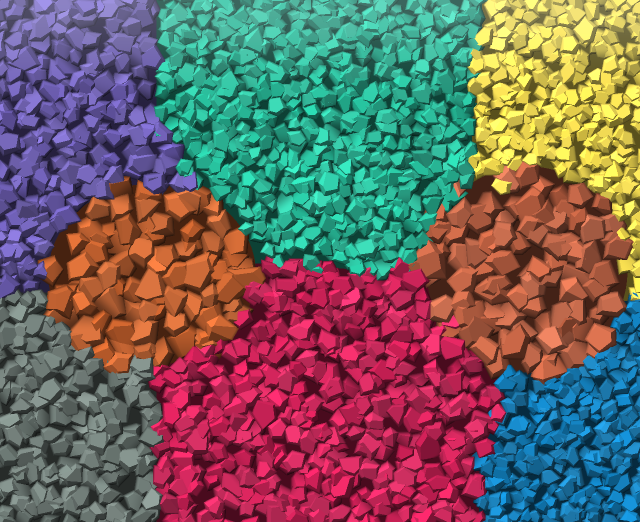
A WebGL 1 fragment shader for this texture:

```glsl
precision highp float;
uniform vec2 u_resolution;

// Scene units: the canvas is 6.28 high, with y pointing down.
const float SCENE_HEIGHT = 6.28;
const float SMALL_CELL = 0.205;
const float MEDIUM_CELL = 0.25;
const float LARGE_CELL = 0.33;
const float STRAY_CHANCE = 0.025;
const vec3 LIGHT = vec3(-0.36, -0.55, 0.76);

const vec3 PURPLE = vec3(0.41, 0.35, 0.68);
const vec3 GREEN = vec3(0.14, 0.71, 0.58);
const vec3 YELLOW = vec3(0.97, 0.87, 0.30);
const vec3 ORANGE = vec3(0.76, 0.37, 0.17);
const vec3 BROWN = vec3(0.73, 0.37, 0.25);
const vec3 GREY = vec3(0.42, 0.47, 0.45);
const vec3 CRIMSON = vec3(0.79, 0.12, 0.33);
const vec3 BLUE = vec3(0.06, 0.47, 0.70);

float hash(vec2 p) {
  vec3 v = fract(vec3(p.xyx) * 0.1031);
  v += dot(v, v.yzx + 33.33);
  return fract((v.x + v.y) * v.z);
}

vec2 hash2(vec2 p) {
  return vec2(hash(p + 17.3), hash(p + 61.7));
}

// Heap colour in rgb, grain size class in a: 0 small, 1 medium, 2 large.
vec4 heapAt(vec2 p) {
  if (length((p - vec2(1.83, 3.30)) / vec2(1.25, 1.09)) < 1.0) return vec4(ORANGE, 2.0);
  if (length((p - vec2(6.34, 3.24)) / vec2(1.21, 1.24)) < 1.0) return vec4(BROWN, 2.0);

  float seam = 3.52 - 0.35 * smoothstep(1.6, 3.0, p.x)
             + 0.10 * smoothstep(3.2, 4.8, p.x) + 0.35 * smoothstep(5.4, 6.6, p.x);
  if (p.y < seam) {
    float left = 1.88 + 0.75 * smoothstep(1.3, 2.9, p.y);
    float right = 5.80 - 0.12 * smoothstep(0.3, 1.6, p.y);
    if (p.x < left) return vec4(PURPLE, 1.0);
    return p.x < right ? vec4(GREEN, 0.0) : vec4(YELLOW, 0.0);
  }
  float bulge = p.y - 4.8;
  if (p.x < 1.88) return vec4(GREY, 1.0);
  return p.x < 5.76 + 0.32 * exp(-5.0 * bulge * bulge) ? vec4(CRIMSON, 1.0) : vec4(BLUE, 0.0);
}

// Adds a grid of faceted stones; the highest surface wins (rgb colour, a height).
void addStones(vec2 p, float cell, float seed, float sizeClass, inout vec4 surface) {
  vec2 grid = p / cell + seed * 0.37;
  for (int j = -1; j <= 1; j++) {
    for (int i = -1; i <= 1; i++) {
      vec2 id = floor(grid) + vec2(float(i), float(j));
      vec2 key = id + seed * 71.0 + 100.0;
      vec2 d = grid - id - mix(vec2(0.15), vec2(0.85), hash2(key));
      if (dot(d, d) > 1.2) continue;

      vec2 centre = p - d * cell;
      float reach = hash(key + 5.1) < STRAY_CHANCE ? 0.8 : 0.14;
      vec4 heap = heapAt(centre + (hash2(key + 9.4) - 0.5) * reach);
      if (abs(heap.a - sizeClass) > 0.5) continue;

      // Sloping sides cut a tilted top face.
      float turn = hash(key + 2.6) * 6.283;
      float radius = mix(0.50, 0.70, hash(key + 3.8));
      vec2 tilt = (hash2(key + 8.2) - 0.5) * 1.1;
      float height = 0.30 + dot(d, tilt);
      float rim = 1.0;
      vec3 normal = vec3(-tilt, 1.0);
      for (int k = 0; k < 5; k++) {
        float n = float(k);
        float angle = turn + n * 1.2566 + 0.7 * hash(key + n * 3.7 + 0.4);
        vec2 side = vec2(cos(angle), sin(angle));
        float inset = radius * mix(0.60, 1.0, hash(key + n * 5.3 + 1.9)) - dot(d, side);
        float slope = mix(0.9, 2.6, hash(key + n * 2.9 + 7.7));
        rim = min(rim, inset);
        if (inset * slope < height) {
          height = inset * slope;
          normal = vec3(side * slope, 1.0);
        }
      }
      float z = height + 0.40 * hash(key + 4.5);
      if (rim < 0.0 || z < surface.a) continue;

      // Facet light, shaded gaps and a little colour variation.
      float light = 0.42 + 0.72 * max(dot(normalize(normal), LIGHT), 0.0);
      light *= mix(0.58, 1.0, smoothstep(0.0, 0.42, z));
      light *= mix(0.72, 1.0, smoothstep(0.0, 0.09, rim));
      light *= mix(0.90, 1.12, hash(key + 6.6));
      vec3 tone = mix(heap.rgb, vec3(0.85), 0.09 * hash(key + 11.2));
      surface = vec4(tone * light * 1.06, z);
    }
  }
}

vec3 renderHeaps(vec2 p) {
  vec4 surface = vec4(heapAt(p).rgb * 0.36, 0.0);
  for (int pass = 0; pass < 2; pass++) {
    float seed = float(pass) * 1.4 + 1.0;
    addStones(p, SMALL_CELL, seed, 0.0, surface);
    addStones(p, MEDIUM_CELL, seed + 4.0, 1.0, surface);
    addStones(p, LARGE_CELL, seed + 8.0, 2.0, surface);
  }
  // Pale haze along the far edge.
  float haze = 0.22 * (1.0 - smoothstep(0.0, 1.3, p.y));
  return mix(surface.rgb, vec3(0.88, 0.92, 0.93), haze);
}

void main() {
  vec3 colour = vec3(0.0);
  // Four samples per pixel smooth every facet edge.
  for (int s = 0; s < 4; s++) {
    float n = float(s);
    vec2 offset = vec2(mod(n, 2.0), floor(n * 0.5)) * 0.5 - 0.25;
    vec2 p = (gl_FragCoord.xy + offset) / u_resolution.y;
    colour += renderHeaps(vec2(p.x, 1.0 - p.y) * SCENE_HEIGHT);
  }
  gl_FragColor = vec4(colour * 0.25, 1.0);
}
```
